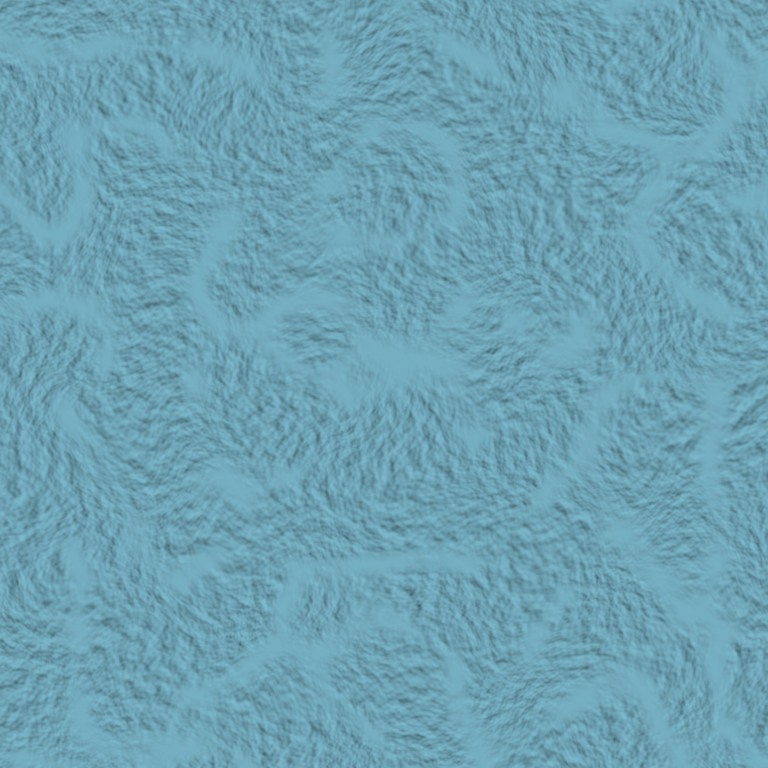
Reproduce this texture procedurally as a WebGL 2 fragment shader.

```glsl
#version 300 es
precision highp float;
// Blue plaster: a fine, crinkled relief under raking light that drifts.
// The relief is warped gradient noise; its strength fades out along
// the zero lines of a broad noise, which leaves smooth, pale patches.

uniform vec2 u_resolution;
out vec4 fragColor;

const vec3 PAINT = vec3(0.43, 0.64, 0.71);

// Random unit gradient
vec2 hashDirection(vec2 cell) {
    float angle = 6.28318 * fract(sin(dot(cell, vec2(127.1, 311.7))) * 43758.5453);
    return vec2(cos(angle), sin(angle));
}

float gradientNoise(vec2 p) {
    vec2 cell = floor(p);
    vec2 f = p - cell;
    vec2 u = f * f * f * (f * (f * 6.0 - 15.0) + 10.0);
    float a = dot(hashDirection(cell), f);
    float b = dot(hashDirection(cell + vec2(1.0, 0.0)), f - vec2(1.0, 0.0));
    float c = dot(hashDirection(cell + vec2(0.0, 1.0)), f - vec2(0.0, 1.0));
    float d = dot(hashDirection(cell + vec2(1.0, 1.0)), f - vec2(1.0, 1.0));
    return mix(mix(a, b, u.x), mix(c, d, u.x), u.y);
}

// Stretches and squeezes the grain a little from place to place
vec2 warp(vec2 p, float frequency, float amount) {
    vec2 q = p * frequency;
    return p + amount * vec2(gradientNoise(q + 17.3), gradientNoise(q + 41.9));
}

// Light direction, swinging about the upper right
vec2 lightDirection(vec2 p, float frequency, float swing) {
    float angle = 0.9 + swing * gradientNoise(p * frequency + 63.2);
    return vec2(cos(angle), sin(angle));
}

// Fine grain: octaves, each turned against the last to hide the lattice
float grainHeight(vec2 p, float frequency) {
    const mat2 TURN = mat2(0.8, 0.6, -0.6, 0.8);
    float height = 0.0;
    float weight = 1.0;
    p *= frequency;
    for (int i = 0; i < 3; i++) {
        height += weight * gradientNoise(p);
        p = TURN * p * 1.9 + 7.7;
        weight *= 0.5;
    }
    return height;
}

// Slope of the grain towards the light, scaled to about -2..2
float grainSlope(vec2 p, vec2 dir, float frequency) {
    float stepSize = 0.07 / frequency;
    vec2 offset = dir * stepSize;
    float rise = grainHeight(p + offset, frequency) - grainHeight(p - offset, frequency);
    return rise / (2.0 * stepSize * frequency);
}

// 0 on the smooth patches, 1 on fully rough ground
float roughness(vec2 p) {
    float broad = abs(gradientNoise(p * 6.0 + 3.4));
    float breakup = abs(gradientNoise(p * 9.0 + 28.6));
    return smoothstep(0.0, 0.25, broad + 0.5 * breakup);
}

void main() {
    vec2 p = gl_FragCoord.xy / u_resolution.y;

    // Relief
    float rough = roughness(p);
    vec2 bent = warp(p, 7.0, 0.03);
    float slope = rough * grainSlope(bent, lightDirection(p, 5.0, 3.0), 52.0);

    // Shading: slopes away from the light darken more than others brighten
    float tone = 1.07 - 0.088 * rough + 0.073 * slope - 0.008 * slope * slope;
    fragColor = vec4(PAINT * tone, 1.0);
}
```
